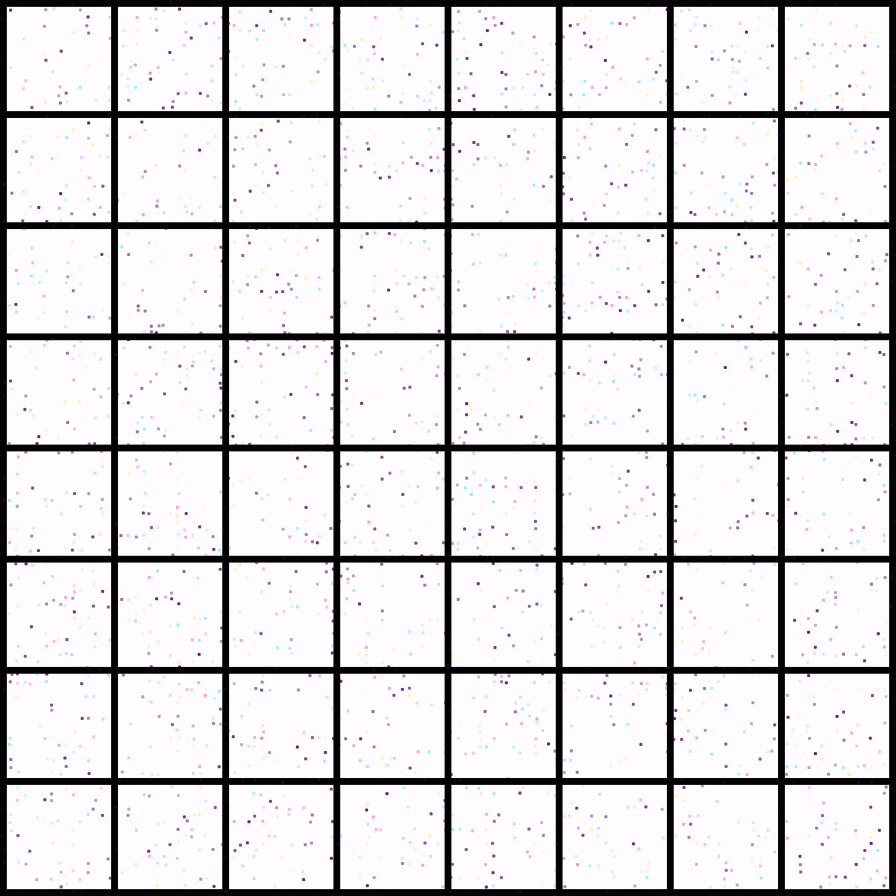
A WebGL 1 fragment shader for this pattern:

```glsl
precision highp float;
// Eight by eight white tiles ruled by thin black lines, dusted with tiny
// purple, cyan, yellow and pink specks. The rules are a repeated distance
// function; the specks are cellular noise with one jittered dot per cell.

uniform vec2 u_resolution;

const float TILES = 8.0;
const float LINE_WIDTH = 0.0076;
const float SPECK_CELLS = 128.0;
const float SPECK_SIZE = 0.0017;

const vec3 PAPER = vec3(0.995, 0.988, 0.995);
const vec3 INK = vec3(0.012, 0.008, 0.012);
const vec3 PURPLE = vec3(0.40, 0.10, 0.44);
const vec3 CYAN = vec3(0.58, 0.93, 0.95);
const vec3 YELLOW = vec3(1.0, 0.93, 0.66);
const vec3 PINK = vec3(0.96, 0.62, 0.88);

float hash(vec2 p, float seed) {
  return fract(sin(dot(p, vec2(127.1, 311.7)) + seed * 74.7) * 43758.55);
}

// Distance to the nearest rule's centre; the outer rules hug the border.
float ruleDistance(vec2 p, float tiles, float width) {
  float pitch = (1.0 - width) / tiles;
  vec2 d = abs(fract((p - 0.5 * width) / pitch + 0.5) - 0.5) * pitch;
  return min(d.x, d.y);
}

// Coverage of a shape from its signed distance.
float fill(float d, float blur) {
  return 1.0 - smoothstep(-blur, blur, d);
}

vec3 speckColour(float pick) {
  vec3 c = mix(PURPLE, CYAN, step(0.34, pick));
  c = mix(c, YELLOW, step(0.60, pick));
  return mix(c, PINK, step(0.80, pick));
}

// Speck colour in rgb and its coverage in a.
vec4 specks(vec2 p, float cells, float size, float blur) {
  vec2 id = floor(p * cells);
  vec2 jitter = vec2(hash(id, 1.0), hash(id, 2.0));
  vec2 centre = (id + mix(vec2(0.25), vec2(0.75), jitter)) / cells;

  // Dust gathers, darker, along the edges of the rules.
  float edge = abs(ruleDistance(centre, TILES, LINE_WIDTH) - 0.5 * LINE_WIDTH);
  float nearRule = 1.0 - step(0.0024, edge);
  float present = step(hash(id, 3.0), mix(0.17, 0.26, nearRule));
  float pick = hash(id, 4.0) * mix(1.0, 0.65, nearRule);
  float strength = mix(0.3, 1.0, hash(id, 5.0));

  vec2 d = abs(p - centre);
  float box = max(d.x, d.y);
  float shape = mix(box, length(d), 0.5) - size;
  return vec4(speckColour(pick), present * strength * fill(shape, blur));
}

void main() {
  vec2 uv = gl_FragCoord.xy / u_resolution;
  float pixel = 1.0 / min(u_resolution.x, u_resolution.y);

  vec4 speck = specks(uv, SPECK_CELLS, SPECK_SIZE, 0.6 * pixel);
  float distanceToEdge = ruleDistance(uv, TILES, LINE_WIDTH) - 0.5 * LINE_WIDTH;
  float rule = fill(distanceToEdge, 0.6 * pixel);

  // Specks show fully on the paper and only as a faint tint on the ink.
  vec3 dustyPaper = mix(PAPER, speck.rgb, speck.a);
  vec3 dustyInk = mix(INK, speck.rgb, 0.08 * speck.a);
  gl_FragColor = vec4(mix(dustyPaper, dustyInk, rule), 1.0);
}
```
